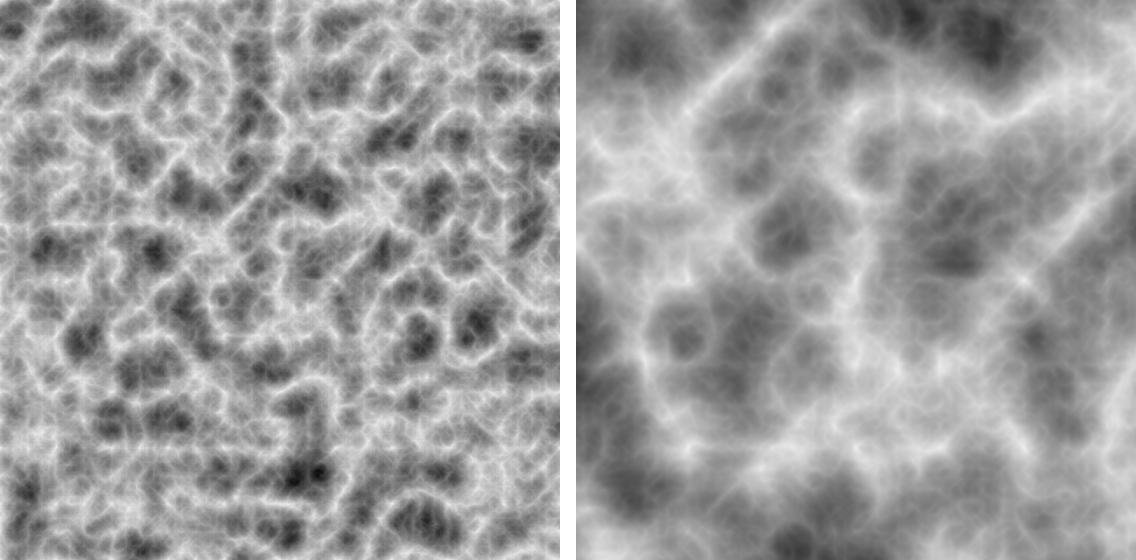
Left, the full canvas; right, a detail of the centre.
This texture is drawn by a Shadertoy shader. Its source:

```glsl
// Grey turbulence: bright branching ridges around dark, finely veined pockets.

#define CELLS 10.0        // coarsest noise cells across the canvas
#define OCTAVES 5
#define LACUNARITY 2.0    // frequency step between octaves
#define PERSISTENCE 0.5   // amplitude step between octaves
#define RIDGE_LEVEL 0.935 // grey where every octave crosses zero
#define CONTRAST 0.97     // how far the pockets darken
#define SEED 17u

// Integer hash: two values from 0 to 1 per lattice point and octave
vec2 hash2(ivec2 cell, uint octave) {
    uvec2 h = uvec2(cell) * uvec2(1597u, 3571u) + uvec2(SEED + octave * 101u, octave * 57u);
    for (int i = 0; i < 3; i++) {
        h = h * 1664525u + 1013904223u;
        h.x += h.y * 1664525u;
        h.y += h.x * 1664525u;
        h ^= h >> 16u;
    }
    return vec2(h & 0xffffu) / 65535.0;
}

// Contribution of one lattice corner: unit gradient dotted with the offset
float cornerSlope(ivec2 cell, vec2 offset, uint octave) {
    vec2 gradient = hash2(cell, octave) * 2.0 - 1.0;
    return dot(normalize(gradient + 1e-5), offset);
}

// Signed gradient noise, zero at the lattice points
float gradientNoise(vec2 p, uint octave) {
    ivec2 cell = ivec2(floor(p));
    vec2 f = fract(p);
    vec2 blend = f * f * (3.0 - 2.0 * f);
    float a = cornerSlope(cell, f, octave);
    float b = cornerSlope(cell + ivec2(1, 0), f - vec2(1.0, 0.0), octave);
    float c = cornerSlope(cell + ivec2(0, 1), f - vec2(0.0, 1.0), octave);
    float d = cornerSlope(cell + ivec2(1, 1), f - vec2(1.0, 1.0), octave);
    return mix(mix(a, b, blend.x), mix(c, d, blend.x), blend.y);
}

// Sum of folded octaves; the folds form the creases
float turbulence(vec2 p) {
    float sum = 0.0;
    float amplitude = 1.0;
    for (int i = 0; i < OCTAVES; i++) {
        sum += amplitude * abs(gradientNoise(p, uint(i)));
        p *= LACUNARITY;
        amplitude *= PERSISTENCE;
    }
    return sum;
}

void mainImage(out vec4 fragColor, in vec2 fragCoord) {
    vec2 uv = fragCoord / iResolution.y;
    float grey = RIDGE_LEVEL - CONTRAST * turbulence(uv * CELLS);
    fragColor = vec4(vec3(clamp(grey, 0.0, 1.0)), 1.0);
}
```
